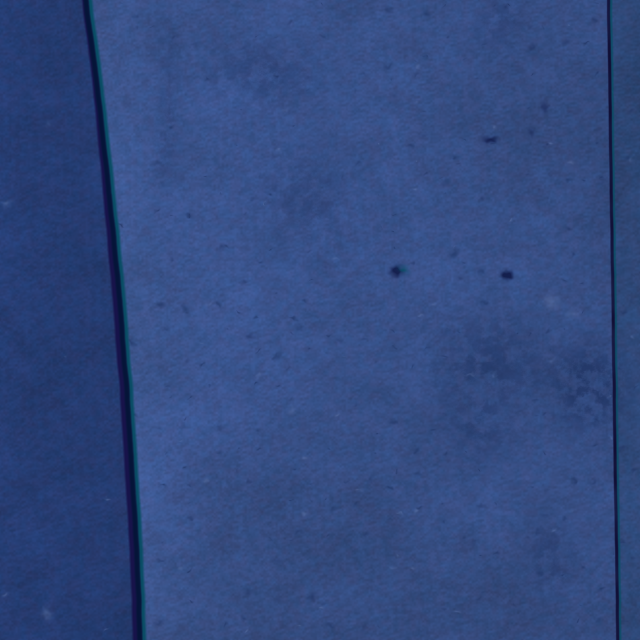
Reproduce this texture procedurally as a WebGL 1 fragment shader.

```glsl
precision highp float;

uniform vec2 u_resolution;

const vec3 PANEL_LEFT = vec3(0.148, 0.236, 0.445);
const vec3 PANEL_MAIN = vec3(0.222, 0.319, 0.538);
const vec3 PANEL_RIGHT = vec3(0.196, 0.300, 0.500);
const vec3 SEAM_PURPLE = vec3(0.090, 0.075, 0.290);
const vec3 SEAM_CORE = vec3(0.015, 0.080, 0.215);
const vec3 SEAM_TEAL = vec3(0.030, 0.300, 0.390);
const vec3 SPOT_DARK = vec3(0.070, 0.110, 0.290);
const vec3 SMUDGE_COLOR = vec3(0.125, 0.205, 0.390);
const vec3 FLECK_LIGHT = vec3(0.370, 0.460, 0.660);
const float CLOUD_AMOUNT = 0.22;
const float MOTTLE_AMOUNT = 0.15;
const float GRAIN_AMOUNT = 0.19;
const float FLECK_CELLS = 22.0;

float hash(vec2 p) {
  return fract(sin(dot(p, vec2(127.1, 311.7))) * 43758.55);
}

float noise(vec2 p) {
  vec2 i = floor(p);
  vec2 f = fract(p);
  f = f * f * (3.0 - 2.0 * f);
  return mix(mix(hash(i), hash(i + vec2(1.0, 0.0)), f.x),
             mix(hash(i + vec2(0.0, 1.0)), hash(i + 1.0), f.x), f.y);
}

float fbm(vec2 p) {
  float sum = 0.0;
  float amp = 0.5;
  for (int i = 0; i < 5; i++) {
    sum += amp * noise(p);
    p = p * 2.03 + 17.3;
    amp *= 0.5;
  }
  return sum;
}

// Soft band between two signed distances
float band(float d, float from, float to, float soft) {
  return smoothstep(from - soft, from + soft, d) * (1.0 - smoothstep(to - soft, to + soft, d));
}

// Soft ellipse, 1 at its centre
float blob(vec2 p, vec2 center, vec2 radius) {
  vec2 q = (p - center) / radius;
  return exp(-dot(q, q));
}

// Blurred fleck at a random place in some cells
float flecks(vec2 p, float cells, float seed, float density) {
  vec2 id = floor(p * cells);
  vec2 center = 0.25 + 0.5 * vec2(hash(id + seed + 3.1), hash(id + seed + 7.7));
  float angle = 1.6 * (hash(id + seed + 5.3) - 0.6);
  vec2 q = fract(p * cells) - center;
  q = vec2(cos(angle) * q.x - sin(angle) * q.y, sin(angle) * q.x + cos(angle) * q.y);
  float size = mix(0.05, 0.12, hash(id + seed + 9.2));
  float strength = mix(0.2, 1.0, hash(id + seed + 1.9));
  return blob(q, vec2(0.0), size * vec2(1.4, 0.8)) * strength * step(1.0 - density, hash(id + seed));
}

void main() {
  vec2 uv = gl_FragCoord.xy / u_resolution;
  float down = 1.0 - uv.y;
  float wobble = 0.0022 * (fbm(vec2(uv.y * 30.0, 2.0)) - 0.5);

  // Seam positions
  float leftSeam = uv.x - (0.1406 + 0.1358 * down - 0.051 * down * down) - wobble;
  float rightSeam = uv.x - (0.9510 + 0.0145 * down) - 0.5 * wobble;
  float onMain = smoothstep(-0.006, 0.002, leftSeam);

  // Panels
  vec3 color = mix(PANEL_LEFT, PANEL_MAIN, onMain);
  color = mix(color, PANEL_RIGHT, smoothstep(-0.001, 0.003, rightSeam));
  color *= 1.0 + 0.05 * (1.0 - onMain) * (0.1 - uv.x) / 0.1;
  color *= 1.0 - 0.08 * onMain * smoothstep(0.5, 1.3, uv.x + 0.6 * down);
  color += 0.014 * onMain * exp(-14.0 * max(leftSeam, 0.0));

  // Mottling and grain, with a faint tint shift
  float cloud = fbm(uv * 5.0 + 4.0) - 0.48;
  float mottle = fbm(uv * 26.0 + 9.0) - 0.48;
  vec2 slant = vec2(uv.x + 0.3 * uv.y, uv.y - 0.3 * uv.x);
  float grain = 0.55 * noise(slant * vec2(130.0, 230.0)) + 0.45 * noise(uv * 310.0 + 5.0) - 0.5;
  color *= 1.0 + CLOUD_AMOUNT * cloud + MOTTLE_AMOUNT * mottle + GRAIN_AMOUNT * grain;
  float tint = noise(uv * 110.0 + 31.0) - 0.5;
  color += 0.028 * tint * vec3(1.0, -0.3, -0.5);

  // Worn smudges, broken into small patches
  float smudge = 0.66 * blob(uv, vec2(0.922, 0.395), vec2(0.052, 0.062));
  smudge += 0.40 * blob(uv, vec2(0.765, 0.430), vec2(0.085, 0.070));
  smudge += 0.28 * blob(uv, vec2(0.750, 0.330), vec2(0.050, 0.050));
  smudge += 0.28 * blob(uv, vec2(0.410, 0.885), vec2(0.085, 0.055));
  smudge += 0.24 * blob(uv, vec2(0.480, 0.690), vec2(0.070, 0.080));
  smudge += 0.26 * blob(uv, vec2(0.780, 0.965), vec2(0.045, 0.050));
  smudge += 0.32 * blob(uv, vec2(0.862, 0.130), vec2(0.035, 0.055));
  smudge += 0.20 * blob(uv, vec2(0.260, 0.800), vec2(0.022, 0.160));
  smudge *= 0.35 + 1.2 * smoothstep(0.32, 0.66, fbm(uv * 75.0));
  color = mix(color, SMUDGE_COLOR, clamp(smudge, 0.0, 0.8));

  // Scattered flecks, ragged by a warped position
  vec2 ragged = uv + 0.006 * (vec2(noise(uv * 150.0), noise(uv * 150.0 + 40.0)) - 0.5);
  float darkFleck = flecks(ragged, FLECK_CELLS, 11.0, 0.28) + flecks(ragged + 0.013, FLECK_CELLS * 1.7, 29.0, 0.20);
  color = mix(color, SMUDGE_COLOR, min(0.65 * darkFleck, 0.75) * mix(0.3, 1.0, onMain));
  float lightFleck = 1.1 * flecks(ragged, FLECK_CELLS * 1.5, 47.0, 0.06);
  lightFleck += blob(ragged, vec2(0.861, 0.528), vec2(0.011, 0.010));
  lightFleck += 0.7 * blob(ragged, vec2(0.894, 0.510), vec2(0.009, 0.006));
  lightFleck += blob(ragged, vec2(0.074, 0.042), vec2(0.006, 0.008));
  lightFleck += blob(ragged, vec2(0.010, 0.682), vec2(0.007, 0.005));
  lightFleck += 0.7 * blob(ragged, vec2(0.457, 0.359), vec2(0.005, 0.006));
  color = mix(color, FLECK_LIGHT, min(0.45 * lightFleck, 0.6));

  // Pits
  float pit = 1.2 * blob(ragged, vec2(0.620, 0.576), vec2(0.009, 0.007));
  pit += 1.2 * blob(ragged, vec2(0.792, 0.570), vec2(0.007, 0.006));
  pit += 0.9 * blob(ragged, vec2(0.766, 0.782), vec2(0.009, 0.005));
  pit += 0.5 * blob(ragged, vec2(0.851, 0.833), vec2(0.005, 0.008));
  pit += 0.4 * blob(ragged, vec2(0.831, 0.793), vec2(0.005, 0.007));
  color = mix(color, SPOT_DARK, min(pit, 0.92));
  color = mix(color, SEAM_TEAL, 0.8 * blob(ragged, vec2(0.631, 0.578), vec2(0.007, 0.005)));

  // Seams: purple shade, dark core, then a teal fringe
  float gap = mix(0.0125, 0.0175, smoothstep(0.0, 0.5, down));
  color = mix(color, SEAM_TEAL, 0.95 * band(leftSeam, -0.004, 0.0032, 0.0028));
  color = mix(color, SEAM_PURPLE, band(leftSeam, -gap, -0.004, 0.0026));
  color = mix(color, SEAM_CORE, 0.92 * band(leftSeam, -0.0105, -0.0026, 0.0024));
  color = mix(color, SEAM_TEAL, 0.80 * band(rightSeam, 0.0010, 0.0055, 0.0018));
  float wear = mix(0.8, 1.0, noise(vec2(uv.y * 40.0, 8.0)));
  color = mix(color, SEAM_PURPLE * 0.7, wear * band(rightSeam, -0.0026, 0.0022, 0.0015));

  gl_FragColor = vec4(color, 1.0);
}
```
